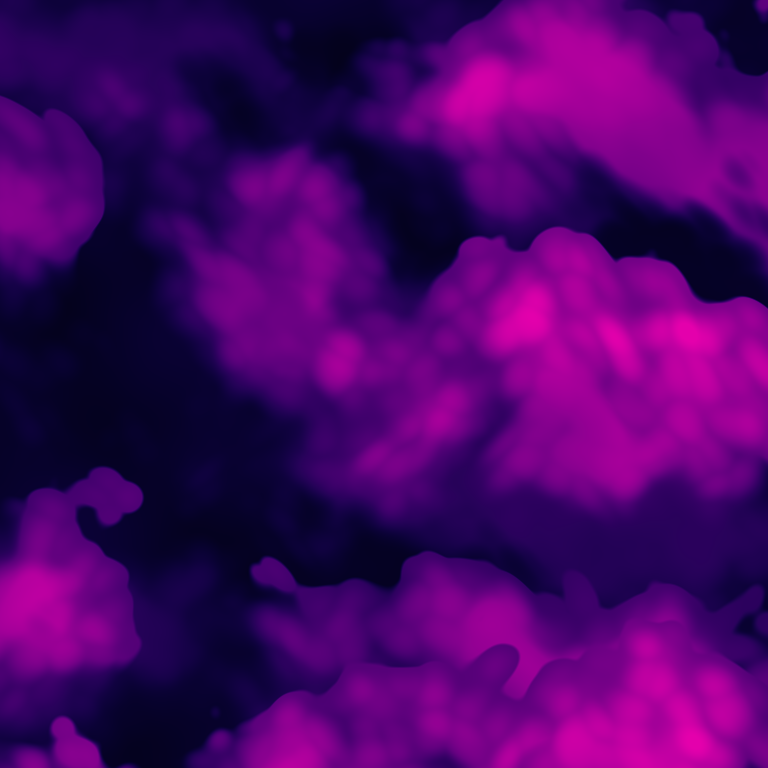
This texture is drawn by a Shadertoy shader. Its source:

```glsl
// Billowing magenta cloud banks with crisp crowns and soft undersides in a navy night sky.

vec2 hash2(vec2 cell) {
    vec2 k = vec2(dot(cell, vec2(127.1, 311.7)), dot(cell, vec2(269.5, 183.3)));
    return fract(sin(k) * 43758.5);
}

// Smooth cellular noise: positive in round lobes, negative in the creases.
float lobes(vec2 p) {
    const float SHARPNESS = 12.0;
    vec2 cell = floor(p), local = fract(p);
    float sum = 0.0;
    for (int y = -1; y <= 1; y++) {
        for (int x = -1; x <= 1; x++) {
            vec2 offset = vec2(x, y);
            vec2 away = offset + hash2(cell + offset) - local;
            sum += exp(-SHARPNESS * dot(away, away));
        }
    }
    return 0.15 + log(sum + 0.01) / SHARPNESS;
}

// Octaves of lobes give the cauliflower outline.
float billow(vec2 p, float seed) {
    float sum = 0.0, amplitude = 1.0, scale = 4.5;
    for (int i = 0; i < 3; i++) {
        sum += amplitude * lobes(p * scale + seed * vec2(3.7, 8.3));
        amplitude *= 0.48;
        scale *= 2.2;
    }
    return sum;
}

// Layered sines bend space into slow curls.
vec2 curl(vec2 p, float seed) {
    float frequency = 6.0;
    for (int i = 0; i < 5; i++) {
        p += 0.19 / frequency * sin(frequency * p.yx + seed * vec2(1.7, 2.9) + float(i));
        frequency *= 1.8;
    }
    return p;
}

// Broad soft shading, about -1 to 1.
float wisps(vec2 p, float seed) {
    float broad = sin(9.0 * p.x + seed * 2.3) * sin(11.0 * p.y + seed * 4.1);
    float fine = sin(19.0 * p.x - 8.0 * p.y + seed) * sin(23.0 * p.y + 6.0 * p.x);
    return 0.6 * broad + 0.4 * fine;
}

// Lays one cloud over the tone behind it; softness 1 makes pure haze.
float cloud(float behind, vec2 p, vec2 center, vec2 radius, float tilt,
            float glow, float softness, float seed) {
    vec2 bent = curl(p, seed);
    float c = cos(tilt), s = sin(tilt);
    vec2 offset = bent - center;
    vec2 q = vec2(c * offset.x + s * offset.y, c * offset.y - s * offset.x) / radius;

    float puff = billow(bent, seed);
    float shade = wisps(bent, seed);
    float depth = (1.0 - length(q)) * min(radius.x, radius.y) + 0.28 * puff;

    // Crowns are crisp, undersides dissolve.
    float height = dot(q, vec2(0.4, 0.9));
    float crown = smoothstep(-0.3, 0.5, height + 0.3 * shade) * (1.0 - softness);
    float feather = mix(0.075, 0.005, crown);
    float cover = smoothstep(-feather, feather, depth);

    float body = glow * mix(0.66, 1.0, smoothstep(0.0, 0.12, depth));
    body *= 1.0 - 0.25 * smoothstep(0.1, -1.0, height);
    body += (0.05 + 0.09 * glow) * shade + 0.2 * puff * glow;
    return mix(behind, body, cover);
}

// Navy through violet to hot magenta.
vec3 nightPalette(float tone) {
    float t = clamp(tone, 0.0, 1.01);
    return vec3(0.015 + 0.86 * t * t, 0.01 * (1.0 - min(t, 1.0)), 0.09 + 0.70 * t - 0.12 * t * t);
}

void mainImage(out vec4 fragColor, in vec2 fragCoord) {
    vec2 p = fragCoord / iResolution.xy;

    // Dark sky with violet haze.
    float tone = 0.10 + 0.10 * wisps(curl(p, 6.0), 2.0);
    tone = cloud(tone, p, vec2(0.13, 0.90), vec2(0.30, 0.17), 0.1, 0.42, 0.8, 1.0);
    tone = cloud(tone, p, vec2(0.72, 0.55), vec2(0.38, 0.50), 0.0, 0.42, 0.9, 2.0);
    tone = cloud(tone, p, vec2(0.10, 0.12), vec2(0.26, 0.12), 0.3, 0.32, 0.9, 3.0);

    // High clouds, with dark gaps opening around them.
    tone = cloud(tone, p, vec2(0.52, 0.78), vec2(0.17, 0.12), -0.4, 0.05, 0.7, 12.0);
    tone = cloud(tone, p, vec2(0.46, 0.87), vec2(0.13, 0.045), -0.3, 0.58, 0.1, 4.0);
    tone = cloud(tone, p, vec2(0.86, 0.83), vec2(0.31, 0.20), 0.1, 0.84, 0.0, 5.0);
    tone = cloud(tone, p, vec2(0.90, 0.61), vec2(0.15, 0.06), 0.0, 0.09, 0.8, 13.0);

    // Central drift and the brightest bank.
    tone = cloud(tone, p, vec2(0.39, 0.65), vec2(0.27, 0.14), -0.8, 0.84, 0.4, 6.0);
    tone = cloud(tone, p, vec2(0.80, 0.46), vec2(0.42, 0.17), -0.1, 0.97, 0.0, 7.0);

    // Lumps entering from the left.
    tone = cloud(tone, p, vec2(-0.01, 0.66), vec2(0.10, 0.14), 0.0, 0.76, 0.0, 8.0);
    tone = cloud(tone, p, vec2(0.01, 0.28), vec2(0.15, 0.16), -0.5, 0.86, 0.0, 9.0);

    // Low banks, nearest last.
    tone = cloud(tone, p, vec2(0.58, 0.24), vec2(0.10, 0.06), 0.0, 0.06, 0.8, 14.0);
    tone = cloud(tone, p, vec2(0.70, 0.14), vec2(0.42, 0.14), 0.0, 0.74, 0.0, 10.0);
    tone = cloud(tone, p, vec2(0.73, 0.00), vec2(0.64, 0.13), 0.05, 0.95, 0.0, 11.0);

    fragColor = vec4(nightPalette(tone), 1.0);
}
```
